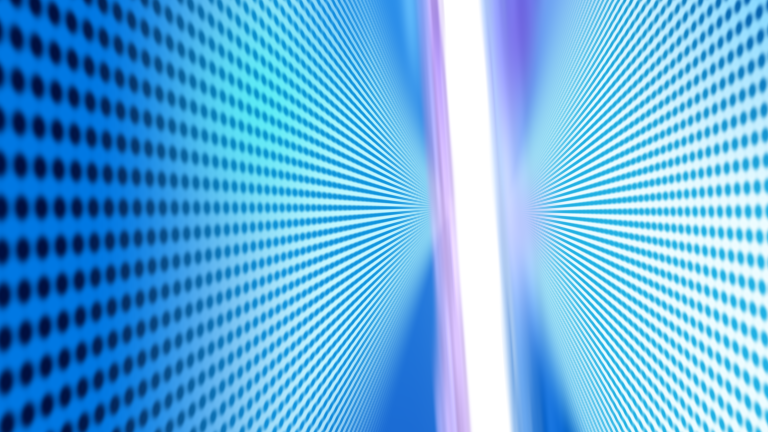
This background is drawn by a WebGL 1 fragment shader. Its source:

```glsl
precision highp float;
// Two dotted light walls recede to either side of a glowing white slit.
// Each wall is a perspective grid of soft dark dots linked into rays;
// vertically stretched noise smears lavender and blue light along the slit.

uniform vec2 u_resolution;

float hash(vec2 p) {
  return fract(sin(dot(p, vec2(127.1, 311.7))) * 43758.5);
}

float noise(vec2 p) {
  vec2 i = floor(p), f = fract(p);
  f = f * f * (3.0 - 2.0 * f);
  return mix(mix(hash(i), hash(i + vec2(1.0, 0.0)), f.x),
             mix(hash(i + vec2(0.0, 1.0)), hash(i + vec2(1.0, 1.0)), f.x), f.y);
}

float glow(vec2 p, vec2 center, vec2 radius) {
  vec2 q = (p - center) / radius;
  return exp(-dot(q, q));
}

// Dot coverage at a distance from the vanishing line and a height above it.
float wallDots(float dist, float height, float lean) {
  float d = max(dist, 0.01);
  float row = 0.5 + 0.5 * cos(6.2832 * height / (0.098 * d));
  float column = 0.5 + 0.5 * cos(6.2832 * 45.0 / (d + 0.46 + lean));
  float rowSpacing = 0.098 * d * d / length(vec2(d, height));
  float rowFade = smoothstep(0.003, 0.014, rowSpacing);
  float columnFade = smoothstep(0.12, 0.5, d);
  // Rows stay joined into rays; faint column links frame the bright cells
  float links = row * mix(1.0, 0.38 + 0.62 * column, columnFade);
  links += 0.14 * column * (1.0 - row) * columnFade;
  return mix(0.4, smoothstep(0.04, 0.95, links), rowFade);
}

vec3 leftWall(vec2 p) {
  float dist = 1.042 - p.x;
  float height = p.y - 0.519;
  float dots = wallDots(dist, height, -0.03 * height);

  // Deep blue at the near end, icy toward the slit, blue in the far corners
  vec3 base = mix(vec3(0.0, 0.47, 0.89), vec3(0.8, 0.97, 1.0),
                  smoothstep(0.2, 0.8, p.x));
  vec3 ink = mix(vec3(0.0, 0.06, 0.25), vec3(0.06, 0.58, 0.87),
                 smoothstep(0.1, 0.7, p.x));
  float teal = glow(p, vec2(0.61, 0.76), vec2(0.17, 0.24));
  base = mix(base, vec3(0.25, 0.95, 0.96), 0.7 * teal);
  ink = mix(ink, vec3(0.0, 0.62, 0.78), 0.5 * teal);

  float corner = smoothstep(1.1, 3.6, abs(height) / max(dist, 0.01));
  vec3 blue = mix(vec3(0.02, 0.31, 0.77), vec3(0.1, 0.5, 0.89), p.y);
  blue = mix(blue, vec3(0.3, 0.68, 0.97), 0.5 - 0.5 * dots);
  float upper = smoothstep(0.7, 1.05, p.y) * smoothstep(0.6, 0.85, p.x);
  return mix(mix(base, ink, dots), blue, max(corner, 0.55 * upper));
}

vec3 rightWall(vec2 p) {
  float dist = p.x - 1.169;
  float height = p.y - 0.51;
  float dots = wallDots(dist, height, 0.05 * height);

  // Nearly white below, bluer toward the upper far edge
  float shade = smoothstep(0.45, 1.1, p.y) * smoothstep(1.3, 1.8, p.x);
  vec3 base = mix(vec3(0.93, 0.99, 1.0), vec3(0.5, 0.84, 1.0), shade);
  vec3 ink = mix(vec3(0.12, 0.69, 0.89), vec3(0.01, 0.35, 0.66), shade);
  float corner = smoothstep(1.5, 5.0, abs(height) / max(dist, 0.01));
  vec3 haze = mix(vec3(0.25, 0.65, 0.93), vec3(0.4, 0.6, 0.95), p.y);
  return mix(mix(base, ink, dots), haze, corner * 0.85);
}

void main() {
  vec2 p = gl_FragCoord.xy / u_resolution * vec2(1.7778, 1.0);
  float height = p.y - 0.52;
  float slit = p.x + 0.07 * (p.y - 0.5) - 1.102;
  float smear = noise(vec2(slit * 50.0, p.y * 2.5));
  float fine = noise(vec2(slit * 120.0 + 9.0, p.y * 5.0));

  // Left wall with lavender streaks beside the slit
  vec3 color = leftWall(p);
  vec3 lavender = mix(vec3(0.85, 0.72, 0.99), vec3(0.58, 0.42, 0.92),
                      smoothstep(0.45, 0.95, p.y) * smear);
  float veil = smoothstep(-0.13, -0.07, slit + 0.05 * (smear - 0.5));
  color = mix(color, lavender + 0.22 * (fine - 0.5), veil * 0.95);
  color = mix(color, vec3(0.4, 0.76, 1.0),
              0.75 * glow(vec2(slit, p.y), vec2(-0.12, 1.0), vec2(0.018, 0.18)));

  // Smeared strip between the slit and the right wall
  vec3 strip = mix(vec3(0.04, 0.42, 0.85), vec3(0.42, 0.45, 0.93),
                   smoothstep(0.1, 0.85, p.y));
  strip = mix(strip, vec3(0.8, 0.84, 1.0), 0.85 * exp(-height * height * 14.0));
  float spill = 1.0 - smoothstep(0.045, 0.12, slit + 0.05 * (smear - 0.5));
  strip = mix(strip, vec3(0.7, 0.84, 1.0), spill * (0.4 + 0.5 * fine));
  color = mix(color, strip + 0.2 * (smear - 0.5), smoothstep(0.0, 0.04, slit));

  // Right wall, whose near edge bows away from the slit
  float edge = 1.195 - 0.08 * height + 0.306 * height * height;
  color = mix(color, rightWall(p), smoothstep(edge - 0.025, edge + 0.05, p.x));
  color = mix(color, vec3(0.72, 0.68, 0.99),
              0.5 * glow(p, vec2(1.225, 0.49), vec2(0.05, 0.1)));
  color = mix(color, vec3(0.44, 0.36, 0.87),
              0.65 * glow(p, vec2(1.205, 0.93), vec2(0.035, 0.16)));

  // White slit and its halo
  float reach = abs(slit + 0.008 * (fine - 0.5));
  color = mix(color, vec3(1.0), 0.25 * exp(-reach * reach * 130.0));
  color = mix(color, vec3(1.0), 1.0 - smoothstep(0.038, 0.06, reach));

  gl_FragColor = vec4(clamp(color, 0.0, 1.0), 1.0);
}
```
